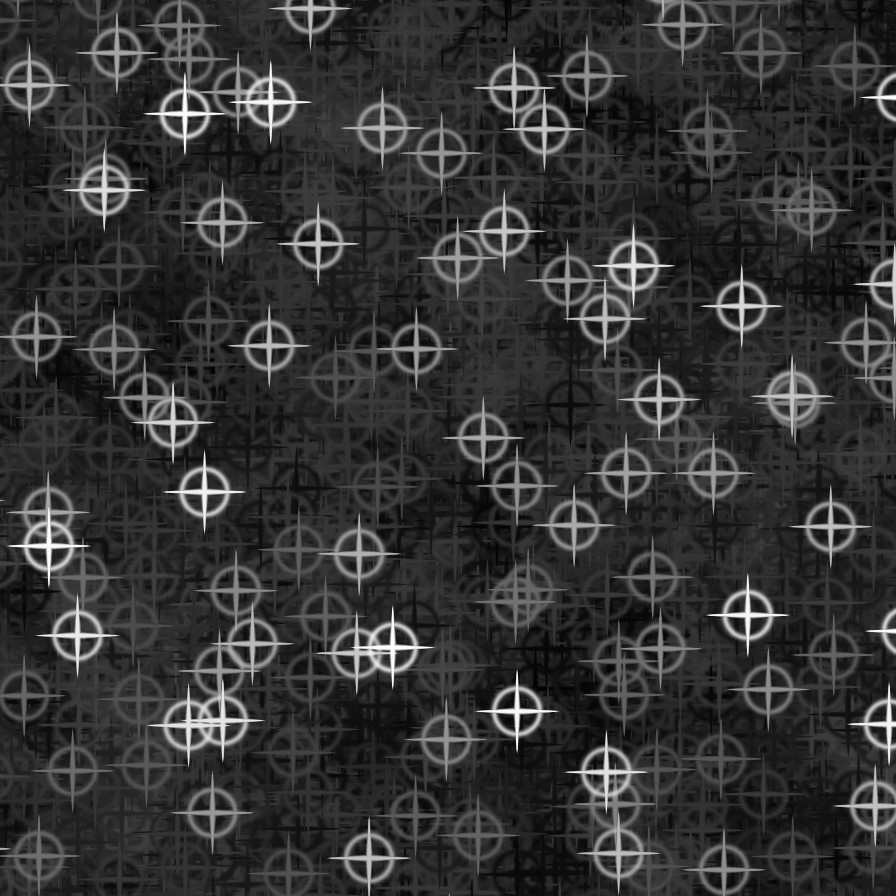
Reproduce this pattern procedurally as a WebGL 2 fragment shader.

```glsl
#version 300 es
precision highp float;

uniform vec2 u_resolution;
out vec4 fragColor;

// Star shape, in canvas units
const float CELL = 0.1;            // one star per cell and layer
const float ARM_LENGTH = 0.049;    // must stay below half a cell
const float ARM_WIDTH = 0.0046;
const float RING_RADIUS = 0.0255;
const float RING_WIDTH = 0.0034;
const float RING_STRENGTH = 0.78;
const float EDGE = 0.0007;

// Tones
const int DIM_LAYERS = 28;
const int BRIGHT_LAYERS = 2;
const float BASE_TONE = 0.13;
const float DIM_LOW = 0.035;
const float DIM_HIGH = 0.235;
const float BRIGHT_LOW = 0.2;
const float BRIGHT_HIGH = 1.0;
const float BRIGHT_RARITY = 2.9;
const float PATCH_SCALE = 5.0;
const float PATCH_DEPTH = 0.09;

// Integer hash: three values in 0..1
vec3 hash3(vec2 cell, int layer) {
    uvec3 v = uvec3(ivec3(ivec2(cell) + 64, layer + 7));
    v = v * 1664525u + 1013904223u;
    v.x += v.y * v.z; v.y += v.z * v.x; v.z += v.x * v.y;
    v ^= v >> 16u;
    v.x += v.y * v.z; v.y += v.z * v.x; v.z += v.x * v.y;
    return vec3(v >> 8u) / 16777216.0;
}

float valueNoise(vec2 p) {
    vec2 i = floor(p), f = fract(p);
    f = f * f * (3.0 - 2.0 * f);
    float low = mix(hash3(i, 90).x, hash3(i + vec2(1, 0), 90).x, f.x);
    float high = mix(hash3(i + vec2(0, 1), 90).x, hash3(i + vec2(1, 1), 90).x, f.x);
    return mix(low, high, f.y);
}

// Tapered spike along x
float spike(vec2 d) {
    float taper = max(1.0 - d.x / ARM_LENGTH, 0.0);
    float halfWidth = ARM_WIDTH * taper;
    float body = 1.0 - smoothstep(0.3 * halfWidth, halfWidth + EDGE, d.y);
    return body * smoothstep(0.0, 0.15, taper);
}

// Four-pointed star with a soft ring
float starMask(vec2 d) {
    d = abs(d);
    float offset = (length(d) - RING_RADIUS) / RING_WIDTH;
    float ring = RING_STRENGTH * exp(-offset * offset);
    return max(ring, max(spike(d), spike(d.yx)));
}

void main() {
    vec2 p = gl_FragCoord.xy / min(u_resolution.x, u_resolution.y);

    // Broad light and dark patches
    float cloud = 0.65 * valueNoise(p * PATCH_SCALE)
                + 0.35 * valueNoise(p * PATCH_SCALE * 2.3 + 9.0);
    float shade = (cloud - 0.5) * PATCH_DEPTH;
    float tone = BASE_TONE + shade;

    // Stars reach half a cell, so four cells cover each pixel
    vec2 firstCell = floor(p / CELL - 0.5);
    for (int layer = 0; layer < DIM_LAYERS + BRIGHT_LAYERS; layer++) {
        for (int k = 0; k < 4; k++) {
            vec2 cell = firstCell + vec2(k & 1, k >> 1);
            vec3 rnd = hash3(cell, layer);
            float mask = starMask(p - (cell + rnd.xy) * CELL);
            if (layer < DIM_LAYERS) {
                // Woven backdrop of faint and dark stars
                float dimTone = mix(DIM_LOW, DIM_HIGH, rnd.z) + shade;
                tone = mix(tone, dimTone, mask);
            } else {
                // Luminous stars on top
                float glow = mix(BRIGHT_LOW, BRIGHT_HIGH, pow(rnd.z, BRIGHT_RARITY));
                tone = max(tone, mix(tone, glow, mask));
            }
        }
    }

    fragColor = vec4(vec3(clamp(tone, 0.0, 1.0)), 1.0);
}
```
